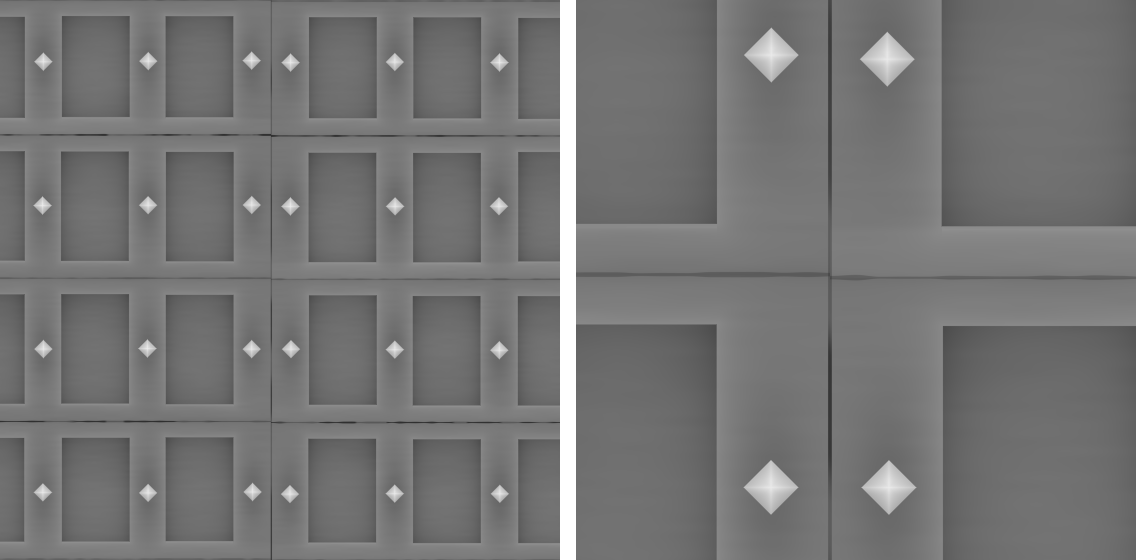
Left: the whole. Right: its middle third, enlarged.
Reproduce this pattern procedurally as a Shadertoy shader.

```glsl
const float SEAM_X = 0.4845;          // vertical joint, mirror axis of the columns
const float COLUMN_PITCH = 0.1868;
const float FIRST_STUD = 0.0340;      // distances from the joint
const float FIRST_PANEL = 0.1272;
const float PANEL_HALF_WIDTH = 0.0605;
const float ROW_PITCH = 0.2559;
const float FIRST_JOINT = 0.2409;     // heights measured from the top
const float LAST_ROW = 3.0;
const float TOP_RAIL = 0.0293;
const float BOTTOM_RAIL = 0.0313;
const float STUD_TOP = 0.1094;
const float STUD_PITCH = 0.2567;
const float STUD_RADIUS = 0.0163;
const float SIDE_DROP = 0.0018;       // right half hangs slightly lower
const float JITTER = 0.0022;
const float JOINT_HALF_WIDTH = 0.0011;

const float FRAME_TONE = 0.468;
const float PANEL_TONE = 0.448;
const float JOINT_TONE = 0.17;

float hash(vec2 p) {
    return fract(sin(dot(p, vec2(127.1, 311.7))) * 43758.5453);
}

float noise(vec2 p) {
    vec2 i = floor(p), f = fract(p);
    f = f * f * (3.0 - 2.0 * f);
    return mix(mix(hash(i), hash(i + vec2(1, 0)), f.x),
               mix(hash(i + vec2(0, 1)), hash(i + vec2(1, 1)), f.x), f.y);
}

vec2 jitter(vec2 id) {
    return (vec2(hash(id), hash(id + 17.3)) - 0.5) * JITTER;
}

float boxDistance(vec2 p, vec2 halfSize) {
    vec2 d = abs(p) - halfSize;
    return length(max(d, 0.0)) + min(max(d.x, d.y), 0.0);
}

// Coverage of the region where the distance is negative
float fill(float d, float px) {
    return 1.0 - smoothstep(-0.7 * px, 0.7 * px, d);
}

float panelShade(vec2 p, vec2 halfSize) {
    vec2 depth = max(halfSize - abs(p), 0.0);
    float occlusion = 0.085 * exp(-depth.x / 0.016) + 0.045 * exp(-depth.y / 0.016);
    float upper = 0.03 * smoothstep(-0.01, halfSize.y, -p.y);
    return PANEL_TONE - occlusion - upper;
}

float studShade(vec2 p) {
    vec2 a = abs(p) / STUD_RADIUS;
    float ridge = exp(-min(a.x, a.y) * 9.0);
    float facet = 0.025 * sign(-p.y) * smoothstep(0.0, 0.3, a.y);
    return 0.87 - 0.17 * (a.x + a.y) + 0.05 * ridge + facet;
}

void mainImage(out vec4 fragColor, in vec2 fragCoord) {
    float px = 1.0 / iResolution.y;
    vec2 p = fragCoord / iResolution.xy;
    p.y = 1.0 - p.y;
    float side = step(SEAM_X, p.x);
    float mirror = 2.0 * side - 1.0;
    p.y -= SIDE_DROP * side;
    float u = abs(p.x - SEAM_X);

    // Rows, the outer two cropped by the border
    float row = clamp(floor((p.y - FIRST_JOINT) / ROW_PITCH) + 1.0, 0.0, LAST_ROW);
    float rowStart = FIRST_JOINT + (row - 1.0) * ROW_PITCH;
    float rowTop = max(rowStart, 0.0);
    float rowBottom = min(rowStart + ROW_PITCH, 0.9985);

    // Recessed panel
    float column = max(round((u - FIRST_PANEL) / COLUMN_PITCH), 0.0);
    vec2 id = vec2(column * mirror + side, row);
    float panelTop = rowTop + TOP_RAIL;
    float panelBottom = rowBottom - BOTTOM_RAIL;
    vec2 halfSize = vec2(PANEL_HALF_WIDTH, 0.5 * (panelBottom - panelTop));
    vec2 q = vec2(u - FIRST_PANEL - column * COLUMN_PITCH, p.y - 0.5 * (panelTop + panelBottom));
    q += jitter(id);
    float panel = boxDistance(q, halfSize);

    // Diamond stud
    float studColumn = max(round((u - FIRST_STUD) / COLUMN_PITCH), 0.0);
    vec2 studId = vec2(studColumn * mirror + side, row + 40.0);
    vec2 s = vec2(u - FIRST_STUD - studColumn * COLUMN_PITCH, p.y - STUD_TOP - row * STUD_PITCH);
    s += jitter(studId);
    float stud = (abs(s.x) + abs(s.y) - STUD_RADIUS) * 0.7071;

    // Frame: bright at panel edges, shaded around studs
    float tone = FRAME_TONE + 0.065 * exp(-max(panel, 0.0) / 0.011);
    tone -= 0.065 * exp(-dot(s / vec2(0.021, 0.052), s / vec2(0.021, 0.052)));
    float lowerRail = smoothstep(panelBottom - 0.002, panelBottom + 0.006, p.y);
    tone += 0.03 * lowerRail * (hash(vec2(row, side + 5.0)) - 0.25);
    float ledge = exp(-abs(q.y - halfSize.y - 0.002) / 0.0015);
    tone += 0.025 * ledge * step(abs(q.x), PANEL_HALF_WIDTH);

    // Broken joints between the boards
    float nearBottom = step(0.5 * (rowTop + rowBottom), p.y);
    float joint = row + nearBottom;
    float gap = abs(p.y - mix(rowTop, rowBottom, nearBottom));
    float wobble = (noise(vec2(p.x * 70.0, joint * 9.0)) - 0.5) * 0.0012;
    float dashes = smoothstep(0.32, 0.55, noise(vec2(p.x * 34.0, joint * 13.0 + side)));
    float strength = mix(0.3, 0.35 + 0.6 * dashes, mod(joint, 2.0));
    tone -= 0.03 * exp(-gap / 0.004);
    tone = mix(tone, JOINT_TONE, strength * fill(gap - JOINT_HALF_WIDTH - wobble, px));
    float upright = 0.35 + 0.5 * smoothstep(0.35, 0.65, noise(vec2(3.0, p.y * 14.0)));
    tone = mix(tone, JOINT_TONE, upright * fill(u - JOINT_HALF_WIDTH, px));

    tone = mix(tone, panelShade(q, halfSize), fill(panel, px));

    // Soft smears and fine streaks
    tone += 0.014 * (noise(p * vec2(9.0, 26.0)) - 0.5);
    tone += 0.010 * (noise(p * vec2(30.0, 190.0)) - 0.5);

    tone = mix(tone, studShade(s), fill(stud, px));
    fragColor = vec4(vec3(tone), 1.0);
}
```
